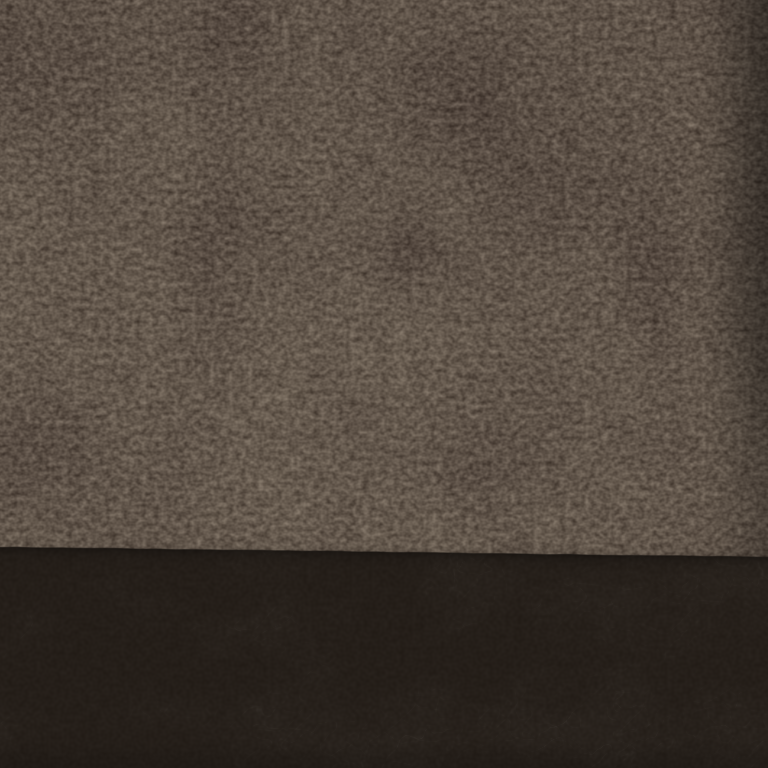
Reproduce this texture procedurally as a three.js fragment shader.

```glsl
varying vec2 vUv;

const vec3 SUEDE_LIGHT = vec3(0.412, 0.366, 0.318);
const vec3 SUEDE_DARK = vec3(0.285, 0.238, 0.212);
const vec3 LEATHER = vec3(0.144, 0.119, 0.098);
const vec3 LEATHER_WORN = vec3(0.205, 0.182, 0.160);
const float SEAM_LEFT = 0.288;
const float SEAM_RIGHT = 0.275;
const float SEAM_SOFTNESS = 0.0013;
const vec2 NAP_SCALE = vec2(125.0, 150.0);
const float NAP_CONTRAST = 0.135;
const float CREASE_WIDTH = 0.045;

vec2 gradientAt(vec2 cell) {
  vec3 q = fract(cell.xyx * vec3(0.1031, 0.1030, 0.0973));
  q += dot(q, q.yzx + 33.33);
  float angle = 6.2832 * fract((q.x + q.y) * q.z);
  return vec2(cos(angle), sin(angle));
}

float gradientNoise(vec2 p) {
  vec2 i = floor(p);
  vec2 f = p - i;
  vec2 u = f * f * f * (f * (f * 6.0 - 15.0) + 10.0);
  vec2 e = vec2(1.0, 0.0);
  float low = mix(dot(gradientAt(i), f), dot(gradientAt(i + e), f - e), u.x);
  float high = mix(dot(gradientAt(i + e.yx), f - e.yx),
                   dot(gradientAt(i + e.xx), f - e.xx), u.x);
  return mix(low, high, u.y);
}

float fbm(vec2 p) {
  float sum = 0.0;
  float amplitude = 1.0;
  for (int k = 0; k < 4; k++) {
    sum += amplitude * gradientNoise(p);
    p = mat2(0.8, 0.6, -0.6, 0.8) * p * 2.03 + 17.3;
    amplitude *= 0.5;
  }
  return sum;
}

float blotch(vec2 p, vec2 center, vec2 radius) {
  vec2 d = (p - center) / radius;
  return exp(-dot(d, d));
}

// Broad worn patches where the pile lies darker
float suedeStains(vec2 p) {
  vec2 q = p + 0.02 * vec2(fbm(p * 9.0), fbm(p * 9.0 + 40.0));
  float s = 0.45 * blotch(q, vec2(0.53, 0.67), vec2(0.045, 0.04));
  s += 0.38 * blotch(q, vec2(0.30, 0.95), vec2(0.06, 0.07));
  s += 0.34 * blotch(q, vec2(0.60, 0.89), vec2(0.08, 0.09));
  s += 0.28 * blotch(q, vec2(0.72, 0.77), vec2(0.10, 0.10));
  s += 0.30 * blotch(q, vec2(0.85, 0.62), vec2(0.04, 0.08));
  s += 0.28 * blotch(q, vec2(0.64, 0.39), vec2(0.07, 0.06));
  s += 0.34 * blotch(q, vec2(0.04, 0.41), vec2(0.08, 0.08));
  s += 0.26 * blotch(q, vec2(0.28, 0.67), vec2(0.05, 0.14));
  s += 0.22 * blotch(q, vec2(0.04, 0.93), vec2(0.12, 0.10));
  return s;
}

vec3 suede(vec2 p) {
  float shade = 0.17 + suedeStains(p);
  shade += 0.20 * fbm(p * vec2(7.0, 5.0) + 3.0);
  shade += 0.12 * fbm(p * vec2(14.0, 38.0) + 8.0);
  shade += 0.10 * smoothstep(0.55, 1.0, p.y);
  shade += 0.08 * smoothstep(0.6, 0.9, p.x);
  vec3 color = mix(SUEDE_LIGHT, SUEDE_DARK, clamp(shade, 0.0, 1.0));

  // Fine pile, with short horizontal ribs
  vec2 bend = 0.003 * vec2(gradientNoise(p * 60.0), gradientNoise(p * 60.0 + 9.0));
  float nap = gradientNoise((p + bend) * NAP_SCALE);
  nap += 0.55 * gradientNoise(p * NAP_SCALE * 1.9 + 31.0);
  nap += 0.45 * gradientNoise(p * vec2(45.0, 130.0) + 71.0);
  color += NAP_CONTRAST * nap * vec3(1.0, 0.97, 0.90);

  float edgeShade = smoothstep(0.90, 1.02, p.x) * mix(0.20, 0.42, smoothstep(0.3, 0.6, p.y));
  return color * (1.0 - edgeShade);
}

// Thin ridges along the zero line of a stretched, warped noise
float creases(vec2 p, float angle, vec2 scale) {
  float c = cos(angle);
  float s = sin(angle);
  vec2 q = mat2(c, -s, s, c) * p * scale.x;
  q = q * vec2(1.0, scale.y) + 0.9 * fbm(p * 12.0);
  return 1.0 - smoothstep(0.0, CREASE_WIDTH, abs(gradientNoise(q)));
}

vec3 leather(vec2 p, float depth) {
  float cloud = fbm(p * vec2(7.0, 10.0) + 12.0);
  float wear = smoothstep(-0.25, 0.65, cloud + 0.35 * (p.x - 0.5));
  wear += 0.35 * blotch(p, vec2(0.87, 0.19), vec2(0.15, 0.06));
  wear += 0.30 * blotch(p, vec2(0.55, 0.04), vec2(0.20, 0.05));
  float lines = creases(p, 0.45, vec2(13.0, 3.0));
  lines += 0.7 * creases(p + 5.0, -0.5, vec2(17.0, 2.4));
  float grain = gradientNoise(p * 190.0) + 0.6 * gradientNoise(p * 85.0 + 20.0);
  float rub = 0.24 * wear + 0.26 * lines * wear * (0.6 + grain);
  vec3 color = mix(LEATHER, LEATHER_WORN, clamp(rub, 0.0, 1.0));
  color += 0.018 * grain;
  color *= 1.0 - 0.10 * smoothstep(0.04, 0.0, p.y);
  return color * (1.0 - 0.32 * exp(-depth / 0.008));
}

void main() {
  float seam = mix(SEAM_LEFT, SEAM_RIGHT, vUv.x);
  seam += 0.0008 * gradientNoise(vec2(vUv.x * 30.0, 4.5));
  float height = vUv.y - seam;

  vec3 wall = suede(vUv) * (1.0 - 0.08 * exp(-max(height, 0.0) / 0.006));
  vec3 base = leather(vUv, max(-height, 0.0));
  float cover = smoothstep(-SEAM_SOFTNESS, SEAM_SOFTNESS, height);
  gl_FragColor = vec4(mix(base, wall, cover), 1.0);
}
```
